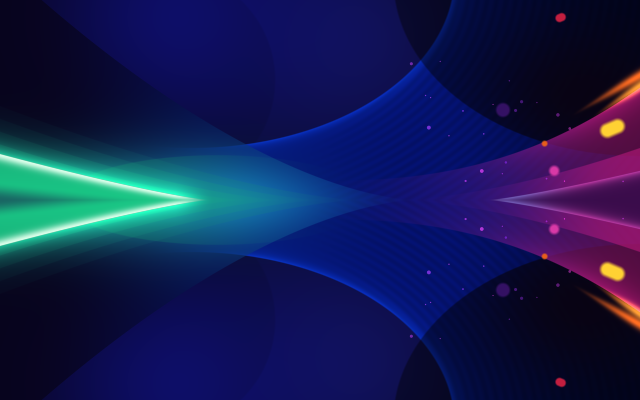
This background is drawn by a Shadertoy shader. Its source:

```glsl
// Mirrored ribbons of light: a green beam from the left and a magenta fan to
// the right meet on the horizontal axis, over deep blue discs and curved bands.
// Each layer is a power curve or ellipse in x (0..1) and m, distance from axis.

const vec3 NIGHT   = vec3(0.030, 0.015, 0.110);
const vec3 BLUE    = vec3(0.055, 0.060, 0.450);
const vec3 INDIGO  = vec3(0.065, 0.070, 0.340);
const vec3 BAND    = vec3(0.015, 0.065, 0.420);
const vec3 RIM     = vec3(0.020, 0.170, 0.480);
const vec3 TEAL    = vec3(0.080, 0.520, 0.480);
const vec3 GREEN   = vec3(0.100, 0.800, 0.520);
const vec3 MAGENTA = vec3(0.780, 0.100, 0.500);
const vec3 VIOLET  = vec3(0.300, 0.090, 0.520);
const vec3 ORANGE  = vec3(1.000, 0.420, 0.050);
const vec3 YELLOW  = vec3(1.000, 0.820, 0.200);
const vec3 PINK    = vec3(0.950, 0.250, 0.700);
const vec3 RED     = vec3(0.850, 0.130, 0.260);
const float LINE_COUNT  = 60.0;
const float SPARK_COUNT = 22.0;

float hash(float n) { return fract(sin(n * 127.1) * 43758.5453); }

// Smooth coverage of the region where d is negative
float cover(float d) {
    float soft = 0.8 / iResolution.y;
    return smoothstep(soft, -soft, d);
}

// Power curve: zero at the tip, h at the far end
float curve(float x, float tip, float far, float h, float power) {
    return h * pow(max((x - tip) / (far - tip), 0.0), power);
}

float ellipse(vec2 p, vec2 center, vec2 radius) {
    return (length((p - center) / radius) - 1.0) * min(radius.x, radius.y);
}

// Soft rounded spot, with p in units of the canvas height
float spot(vec2 p, vec2 center, float halfLength, float radius, float blur) {
    vec2 d = p - center * vec2(iResolution.x / iResolution.y, 1.0);
    vec2 axis = vec2(0.92, 0.39);
    d -= axis * clamp(dot(d, axis), -halfLength, halfLength);
    return smoothstep(radius + blur, radius - blur, length(d));
}

vec3 backdrop(vec2 p) {
    vec2 glow = (p - vec2(0.29, 0.46)) / vec2(0.23, 0.30);
    vec2 haze = (p - vec2(0.54, 0.40)) / vec2(0.22, 0.32);
    vec3 col = mix(NIGHT, INDIGO, exp(-dot(haze, haze)));
    col = mix(col, BLUE, 0.85 * exp(-dot(glow, glow)));
    float lobe = cover(ellipse(p, vec2(0.25, 0.30), vec2(0.18, 0.28)));
    col *= 1.0 - 0.10 * lobe * smoothstep(0.25, 0.43, p.x);

    // Lined blue band outside the large disc
    float d = ellipse(p, vec2(0.30, 0.56), vec2(0.41, 0.43));
    float band = cover(-d) * smoothstep(0.22, 0.42, p.x);
    float lines = sin(6.2832 * LINE_COUNT * (d + 0.12 * p.x));
    vec3 blue = mix(BAND, BAND * 0.45, smoothstep(0.68, 1.0, p.x));
    blue *= 1.0 + 0.07 * lines * smoothstep(0.45, 0.65, p.x);
    blue += RIM * (0.55 * exp(-max(d, 0.0) * 130.0) + 0.20 * exp(-max(d, 0.0) * 25.0));
    col = mix(col, blue, band);

    // Dark disc in the right corner
    float shade = cover(ellipse(p, vec2(1.0, 0.55), vec2(0.385, 0.44)));
    vec2 murk = (p - vec2(0.91, 0.26)) / vec2(0.15, 0.17);
    col *= 1.0 - 0.42 * shade;
    return mix(col, vec3(0.035, 0.012, 0.07), shade * 0.9 * exp(-dot(murk, murk)));
}

vec3 greenBeam(vec3 col, float x, float m) {
    // Sweeping outer veil
    float veil = cover(m - curve(x, 0.65, 0.065, 0.50, 1.62));
    vec3 veilColor = mix(NIGHT * 0.9, vec3(0.02, 0.06, 0.31), smoothstep(0.05, 0.40, x));
    col = mix(col, veilColor, veil * 0.75 * smoothstep(0.62, 0.30, x));
    float reach = smoothstep(0.66, 0.30, x);
    float breadth = 0.075 + 0.035 * smoothstep(0.0, 0.3, x);
    col += veil * TEAL * reach * 0.75 * exp(-pow(m / breadth, 1.5));
    col += TEAL * 0.16 * exp(-pow(m / 0.13, 2.0)) * reach;

    // Nested translucent wedges
    for (float i = 0.0; i < 4.0; i++) {
        float tip = 0.56 - 0.058 * i;
        float edge = curve(x, tip, 0.0, 0.235 - 0.032 * i, 1.45);
        float fade = exp(-m / 0.10) * smoothstep(tip + 0.02, tip - 0.20, x);
        col = mix(col, mix(TEAL, GREEN, i / 3.0), cover(m - edge) * 0.32 * fade);
    }
    float lens = cover(ellipse(vec2(x, m), vec2(0.34, 0.0), vec2(0.24, 0.112)));
    col = mix(col, GREEN * 0.85, lens * 0.20 * smoothstep(0.56, 0.18, x));

    // White-hot edge with green falloff on both sides
    float s = curve(x, 0.325, 0.0, 0.115, 1.2) - m;
    float on = smoothstep(0.335, 0.27, x);
    float inner = cover(-s);
    col += GREEN * on * 0.55 * exp(-abs(s) / 0.022) * (1.0 - inner);
    vec3 core = mix(vec3(0.10, 0.34, 0.36), GREEN, smoothstep(0.0, 0.045, m + 0.18 * x));
    col = mix(col, core, inner * on * 0.8);
    float heat = exp(-pow(max(s, 0.0) / (0.010 + 0.022 * (0.33 - x)), 2.0));
    return mix(col, vec3(0.86, 1.0, 0.92), inner * on * heat);
}

vec3 magentaFan(vec3 col, float x, float m) {
    float edge = 0.048 + curve(x, 0.5, 1.0, 0.233, 2.45);
    float fan = cover(m - edge) * smoothstep(0.48, 0.80, x);
    vec3 tint = mix(VIOLET, MAGENTA, smoothstep(0.70, 1.0, x));
    float rim = exp(-max(edge - m, 0.0) / 0.045);
    col = mix(col, tint, fan * (0.38 + 0.42 * rim * smoothstep(0.55, 0.95, x)));
    float fold = cover(m - curve(x, 0.62, 1.0, 0.13, 1.6));
    col = mix(col, tint * 1.1, fold * 0.45 * smoothstep(0.62, 0.95, x));

    // Bright inner edge around a dim core
    float s = curve(x, 0.765, 1.0, 0.073, 1.2) - m;
    float on = smoothstep(0.75, 0.80, x);
    col = mix(col, vec3(0.17, 0.04, 0.27), cover(-s) * on * 0.85);
    vec3 hot = mix(vec3(0.55, 0.48, 0.88), vec3(0.90, 0.28, 0.75), smoothstep(0.80, 0.92, x));
    return mix(col, hot, cover(-s) * on * 0.8 * exp(-max(s, 0.0) / 0.011));
}

vec3 sparks(vec3 col, float x, float m) {
    vec2 p = vec2(x * iResolution.x / iResolution.y, m);
    // Tapered orange flares
    for (float i = 0.0; i < 2.0; i++) {
        float t = smoothstep(0.89 + 0.03 * i, 1.0, x);
        float d = m - mix(0.312, 0.285, i) + (1.0 - x) * (0.95 + 0.1 * i);
        float flare = exp(-pow(d / (0.004 + 0.009 * t), 2.0));
        col += mix(ORANGE, YELLOW, 0.5 * i * t) * flare * t;
    }
    // Scattered small lights
    for (float i = 1.0; i <= SPARK_COUNT; i++) {
        vec2 c = vec2(mix(0.64, 0.99, hash(i)), 0.03 + 0.34 * pow(hash(i + 41.0), 1.5));
        float r = 0.0015 + 0.0035 * pow(hash(i + 83.0), 3.0);
        col += mix(VIOLET, PINK, hash(i + 17.0)) * 0.6 * spot(p, c, 0.0, r, 0.0015);
    }
    // Large lights
    col = mix(col, YELLOW, spot(p, vec2(0.957, 0.179), 0.014, 0.017, 0.006));
    col = mix(col, RED, 0.9 * spot(p, vec2(0.876, 0.456), 0.003, 0.010, 0.003));
    col = mix(col, VIOLET, 0.65 * spot(p, vec2(0.786, 0.225), 0.0, 0.017, 0.004));
    col = mix(col, PINK, 0.85 * spot(p, vec2(0.866, 0.073), 0.0, 0.012, 0.005));
    return mix(col, ORANGE, 0.85 * spot(p, vec2(0.851, 0.141), 0.0, 0.007, 0.003));
}

void mainImage(out vec4 fragColor, in vec2 fragCoord) {
    vec2 uv = fragCoord / iResolution.xy;
    float x = uv.x, m = abs(uv.y - 0.5);
    vec3 col = backdrop(vec2(x, m));
    col = magentaFan(col, x, m);
    col = greenBeam(col, x, m);
    col = sparks(col, x, m);
    fragColor = vec4(clamp(col, 0.0, 1.0), 1.0);
}
```
